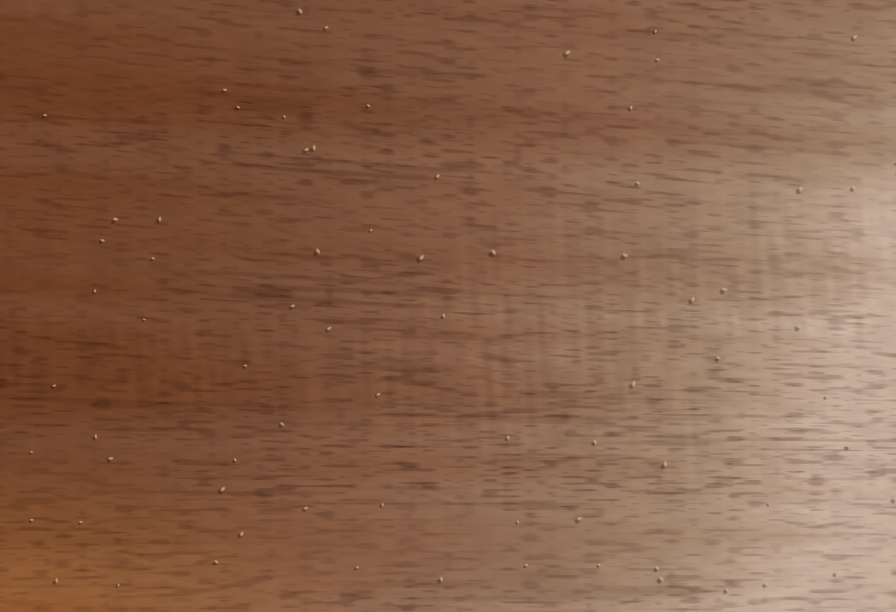
A WebGL 2 fragment shader for this texture:

```glsl
#version 300 es
precision highp float;
// Polished brown wood with slightly sloping grain, lit from the lower right.
// A light field picks a colour from a wood ramp; stretched value noise adds
// bands, streaks, pore dashes and cross ripple; jittered cells hold dust specks.

uniform vec2 u_resolution;
out vec4 fragColor;

const vec3 WOOD[6] = vec3[6](
  vec3(0.42, 0.24, 0.14), vec3(0.46, 0.30, 0.21), vec3(0.52, 0.36, 0.27),
  vec3(0.57, 0.44, 0.35), vec3(0.64, 0.53, 0.44), vec3(0.75, 0.65, 0.58));
const vec3 WARM_TINT = vec3(0.07, 0.025, -0.035);
const vec3 SPECK_COLOR = vec3(0.80, 0.67, 0.53);
const float LIGHT_GAIN = 5.1;
const float LIGHT_CURVE = 1.6;
const float GRAIN_SLOPE = 0.075;
const float BAND_CONTRAST = 0.95;
const float PORE_DEPTH = 0.17;
const float STREAK_DEPTH = 0.16;
const float RIPPLE_DEPTH = 0.09;
const float FIBRE_DEPTH = 0.07;
const float SPECK_CELLS = 9.0;
const float SPECK_CHANCE = 0.26;
const float SPECK_SIZE = 0.0046;

float hash(vec2 p) {
  return fract(sin(dot(p, vec2(127.1, 311.7))) * 43758.5453);
}

float noise(vec2 p) {
  vec2 i = floor(p), f = fract(p);
  f = f * f * (3.0 - 2.0 * f);
  return mix(mix(hash(i), hash(i + vec2(1, 0)), f.x),
             mix(hash(i + vec2(0, 1)), hash(i + vec2(1, 1)), f.x), f.y);
}

vec3 woodRamp(float tone) {
  vec3 color = WOOD[0] * (1.0 + 0.13 * min(tone, 0.0));
  for (int i = 0; i < 5; i++)
    color = mix(color, WOOD[i + 1], clamp(tone - float(i), 0.0, 1.0));
  return color;
}

// Broad glow: dim at the left, brightest at the lower right
float lightField(vec2 uv) {
  float height = mix(1.08, 0.62, smoothstep(0.35, 1.0, uv.y));
  float lowGlow = 0.7 * (1.0 - smoothstep(0.0, 0.3, uv.y));
  return LIGHT_GAIN * pow(uv.x, LIGHT_CURVE) * height + lowGlow * (1.0 - 0.5 * uv.x);
}

// Grain follows gently sloping lines that level out towards the bottom
vec2 grainSpace(vec2 p) {
  float slope = GRAIN_SLOPE * smoothstep(0.1, 0.7, p.y);
  float wave = 0.016 * (noise(p * vec2(1.6, 3.0) + 5.0) - 0.5);
  return vec2(p.x, p.y + slope * p.x + wave);
}

float grainShade(vec2 g) {
  float patches = noise(g * vec2(1.8, 9.0) + 31.0);
  float pores = smoothstep(0.58, 0.92, noise(g * vec2(30.0, 165.0)));
  pores += 0.6 * smoothstep(0.6, 0.95, noise(g * vec2(52.0, 210.0) + 17.0));
  float streaks = smoothstep(0.66, 0.96, noise(g * vec2(4.5, 105.0) + 43.0));
  float fibre = noise(g * vec2(38.0, 120.0) + 71.0) - 0.5;
  // Faint figure running across the grain, strongest around mid height
  float zone = smoothstep(0.4, 0.75, noise(g * vec2(2.2, 5.0) + 13.0));
  zone *= smoothstep(0.08, 0.35, g.y) * (1.0 - smoothstep(0.68, 0.9, g.y));
  float ripple = noise(vec2(g.x * 75.0 + g.y * 5.0, g.y * 13.0)) - 0.5;
  return 1.0 - PORE_DEPTH * pores * mix(0.35, 1.15, patches)
       - STREAK_DEPTH * streaks * patches
       + FIBRE_DEPTH * fibre + RIPPLE_DEPTH * zone * ripple;
}

// x: bright speck, y: its small shadow to the lower left
vec2 specks(vec2 p) {
  vec2 mask = vec2(0.0);
  for (int layer = 0; layer < 2; layer++) {
    float seed = 19.0 * float(layer);
    vec2 q = p * SPECK_CELLS + seed * 0.37;
    vec2 cell = floor(q) + seed;
    vec2 jitter = vec2(hash(cell + 3.1), hash(cell + 8.7));
    vec2 d = (fract(q) - mix(vec2(0.15), vec2(0.85), jitter)) / SPECK_CELLS;
    float present = step(hash(cell), SPECK_CHANCE);
    float size = SPECK_SIZE * mix(0.55, 1.15, hash(cell + 5.3));
    float turn = 3.14159 * hash(cell + 2.9);
    vec2 axis = vec2(cos(turn), sin(turn));
    vec2 local = vec2(dot(d, axis) * 0.72, dot(d, vec2(-axis.y, axis.x)) * 1.25);
    float bright = 1.0 - smoothstep(0.25, 1.0, length(local) / size);
    float dark = 1.0 - smoothstep(0.3, 1.3, length(d + size * 0.9) / size);
    mask = max(mask, present * vec2(bright, dark));
  }
  return mask;
}

void main() {
  vec2 uv = gl_FragCoord.xy / u_resolution;
  vec2 p = gl_FragCoord.xy / u_resolution.y;
  vec2 g = grainSpace(p);

  // Light and wide colour bands along the grain
  float bands = noise(g * vec2(0.7, 8.0) + 2.0) - 0.5;
  bands += 0.6 * (noise(g * vec2(1.3, 24.0) + 9.0) - 0.5);
  vec3 color = woodRamp(lightField(uv) + BAND_CONTRAST * bands + 0.2);
  float warmth = (1.0 - smoothstep(0.0, 0.5, uv.x)) * (1.0 - smoothstep(0.0, 0.3, uv.y));
  color += WARM_TINT * warmth;

  // Fine grain, slightly redder where it is dark
  color *= pow(vec3(grainShade(g) + 0.035), vec3(0.9, 1.1, 1.15));

  vec2 dust = specks(p);
  color *= 1.0 - 0.28 * dust.y;
  color = mix(color, SPECK_COLOR, 0.75 * dust.x);
  fragColor = vec4(clamp(color, 0.0, 1.0), 1.0);
}
```
